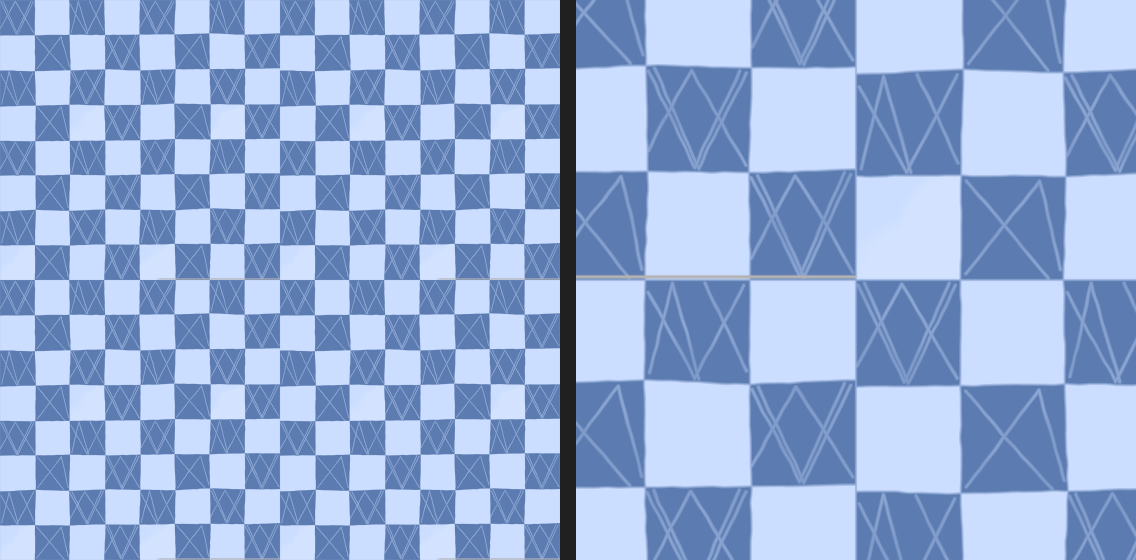
Left: the whole. Right: its middle third, enlarged.
Reproduce this pattern procedurally as a three.js fragment shader.

```glsl
varying vec2 vUv;

const float CELLS = 16.0;
const float TILE = 8.0;
const vec3 BLUE = vec3(0.36, 0.485, 0.695);
const vec3 PALE = vec3(0.80, 0.87, 1.00);
const vec3 BLEACHED = vec3(0.822, 0.888, 1.00);
const vec3 SEAM_GRAY = vec3(0.70, 0.70, 0.71);

float hash(vec2 p) {
  return fract(sin(dot(p, vec2(127.1, 311.7))) * 4375.85);
}

// Value noise that wraps after the given period
float noise(vec2 p, float period) {
  vec2 i = floor(p);
  vec2 f = fract(p);
  f = f * f * (3.0 - 2.0 * f);
  vec2 a = mod(i, period);
  vec2 b = mod(i + 1.0, period);
  return mix(mix(hash(a), hash(vec2(b.x, a.y)), f.x),
             mix(hash(vec2(a.x, b.y)), hash(b), f.x), f.y);
}

float segment(vec2 p, vec2 a, vec2 b) {
  vec2 d = b - a;
  return length(p - a - d * clamp(dot(p - a, d) / dot(d, d), 0.0, 1.0));
}

// Distance to two strokes meeting at a corner
float bend(vec2 p, vec2 a, vec2 corner, vec2 b) {
  return min(segment(p, a, corner), segment(p, corner, b));
}

float crossScratch(vec2 p) {
  float d = bend(p, vec2(0.05, 0.06), vec2(0.75, 0.95), vec2(0.97, 0.10));
  return min(d, segment(p, vec2(0.05, 0.95), vec2(0.85, 0.02)));
}

float doubleVScratch(vec2 p) {
  float d = bend(p, vec2(0.08, 0.97), vec2(0.50, 0.03), vec2(0.95, 0.95));
  d = min(d, bend(p, vec2(0.02, 0.95), vec2(0.46, 0.04), vec2(0.89, 0.97)));
  return min(d, bend(p, vec2(0.01, 0.20), vec2(0.43, 0.96), vec2(0.97, 0.07)));
}

float zigzagScratch(vec2 p) {
  float d = bend(p, vec2(0.05, 0.07), vec2(0.26, 0.97), vec2(0.52, 0.03));
  d = min(d, bend(p, vec2(0.03, 0.88), vec2(0.48, 0.03), vec2(0.94, 0.95)));
  return min(d, segment(p, vec2(0.57, 0.97), vec2(0.97, 0.12)));
}

// Scratch style follows the cell's place in the tile
float scratches(vec2 p, vec2 cell) {
  float column = mod(cell.x, 4.0);
  float diagonal = mod(cell.y - cell.x, 4.0);
  if (column == 1.0) return crossScratch(p);
  if (column == 3.0 || diagonal == 3.0) return doubleVScratch(p);
  return zigzagScratch(p);
}

// Square wave with soft flanks: +1 on even cells, -1 on odd ones
vec2 softSquare(vec2 p, float soft) {
  return clamp(sin(3.14159 * p) / (3.14159 * soft), -1.0, 1.0);
}

// Slight tilt and hand-cut wobble, fading out at the tile borders
vec2 wobble(vec2 p) {
  vec2 inset = smoothstep(0.0, 0.8, min(p, TILE - p));
  float rise = 0.065 * p.x / TILE - 0.025;
  vec2 drift = vec2(noise(p, TILE), noise(p + 3.0, TILE)) - 0.5;
  vec2 fray = vec2(noise(p * 8.0, 64.0), noise(p * 8.0 + 17.0, 64.0)) - 0.5;
  return (drift * 0.045 - vec2(0.0, rise)) * inset + fray * 0.012 * inset;
}

// Soft band between two limits
float band(float x, float low, float high, float soft) {
  return smoothstep(low - soft, low + soft, x)
       * (1.0 - smoothstep(high - soft, high + soft, x));
}

void main() {
  vec2 tile = mod(vUv * CELLS, TILE);
  vec2 grid = tile + wobble(tile);
  vec2 cell = mod(floor(grid), TILE);
  vec2 local = fract(grid);

  // Checks
  vec2 wave = softSquare(grid, 0.016);
  float dark = 0.5 - 0.5 * wave.x * wave.y;

  // Bleached patches on a few pale cells
  float chosen = step(mod(cell.y, 4.0) + mod(cell.x + cell.y * 0.5, 4.0), 0.5);
  float patchArea = smoothstep(0.75, 1.05, local.x + 1.0 - local.y
                  + 0.4 * noise(grid * 3.0, 24.0));
  vec3 color = mix(mix(PALE, BLEACHED, chosen * patchArea), BLUE, dark);

  // Fine scratches on the dark cells
  float scratch = 1.0 - smoothstep(0.004, 0.027, scratches(local, cell));
  float strength = 0.30 + 0.14 * noise(grid * 4.0, 32.0);
  color = mix(color, PALE, scratch * strength * dark);

  // Gray sliver along the lower right border of the tile
  float sliver = band(tile.y, 0.014, 0.045, 0.012)
               * smoothstep(4.45, 4.6, tile.x);
  color = mix(color, SEAM_GRAY, sliver);

  gl_FragColor = vec4(color, 1.0);
}
```
